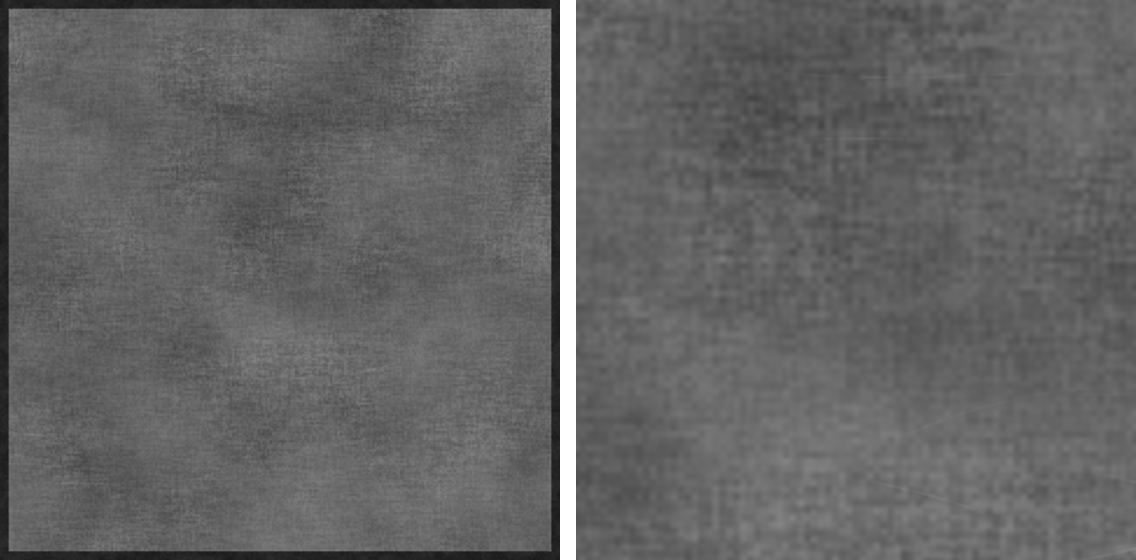
Left: the whole. Right: its middle third, enlarged.
Write a Shadertoy shader that draws this texture.

```glsl
// Worn grey stone tile with cloudy stains, woven grain and faint scratches in a dark frame.

float hash(vec2 p) {
    vec3 q = fract(p.xyx * 0.1031);
    q += dot(q, q.yzx + 33.33);
    return fract((q.x + q.y) * q.z);
}

// Smooth value noise, centred on zero
float noise(vec2 p) {
    vec2 cell = floor(p), f = fract(p);
    f = f * f * (3.0 - 2.0 * f);
    float low = mix(hash(cell), hash(cell + vec2(1, 0)), f.x);
    float high = mix(hash(cell + vec2(0, 1)), hash(cell + vec2(1, 1)), f.x);
    return mix(low, high, f.y) - 0.5;
}

float fbm(vec2 p) {
    float sum = 0.0, amplitude = 0.5;
    for (int i = 0; i < 6; i++) {
        sum += amplitude * noise(p);
        p = mat2(1.6, 1.2, -1.2, 1.6) * p + 17.3;
        amplitude *= 0.56;
    }
    return sum;
}

// Short, slightly bowed hairlines, mostly near horizontal
float scratches(vec2 uv, float pixel) {
    float sum = 0.0;
    for (int i = 0; i < 64; i++) {
        float id = float(i);
        vec2 centre = vec2(hash(vec2(id, 3.0)), hash(vec2(id, 11.0)));
        float spread = hash(vec2(id, 23.0)) * 2.0 - 1.0;
        float angle = spread * spread * spread * 1.5;
        float halfLength = mix(0.02, 0.09, hash(vec2(id, 31.0)));
        vec2 d = uv - centre;
        d = vec2(d.x * cos(angle) + d.y * sin(angle), d.y * cos(angle) - d.x * sin(angle));
        d.y += (hash(vec2(id, 41.0)) - 0.5) * 3.0 * d.x * d.x;
        float line = 1.0 - smoothstep(0.0004, 0.0008 + pixel, abs(d.y));
        float fade = 1.0 - smoothstep(0.3, 1.0, abs(d.x) / halfLength);
        float tone = hash(vec2(id, 53.0)) < 0.75 ? 1.0 : -0.8;
        sum += tone * line * fade;
    }
    return clamp(sum, -1.0, 1.0);
}

void mainImage(out vec4 fragColor, in vec2 fragCoord) {
    vec2 uv = fragCoord / iResolution.xy;
    float pixel = 1.0 / iResolution.y;

    // Soft stains, gently warped and wider than tall
    vec2 warp = vec2(noise(uv * 7.0 + 40.0), noise(uv * 7.0 + 80.0)) * 0.06;
    float stains = fbm((uv + warp) * vec2(6.0, 7.5) + 5.0);

    // Fine grain and crossed fibres, stronger in the pale worn areas
    float grain = noise(uv * 240.0);
    float across = noise(uv * vec2(38.0, 250.0) + 9.0);
    float upright = noise(uv * vec2(250.0, 45.0) + 70.0);
    float wear = smoothstep(-0.15, 0.25, fbm(uv * 9.0 + 60.0));
    float weave = 0.065 * grain + 0.05 * across + 0.035 * upright;

    float stone = 0.392 + 0.19 * stains + weave * mix(0.75, 1.35, wear);
    stone += 0.045 * scratches(uv, pixel) * (0.5 + noise(uv * 90.0)) * (0.5 + wear);

    // Dark frame with a faint pale rim inside it
    float edge = min(min(uv.x, uv.y), min(1.0 - uv.x, 1.0 - uv.y));
    stone += 0.02 * (1.0 - smoothstep(0.016, 0.022, edge));
    float frame = 0.138 + 0.04 * grain + 0.05 * noise(uv * 60.0);
    float inside = smoothstep(0.0156 - pixel, 0.0156 + pixel, edge);

    fragColor = vec4(vec3(mix(frame, stone, inside)), 1.0);
}
```
